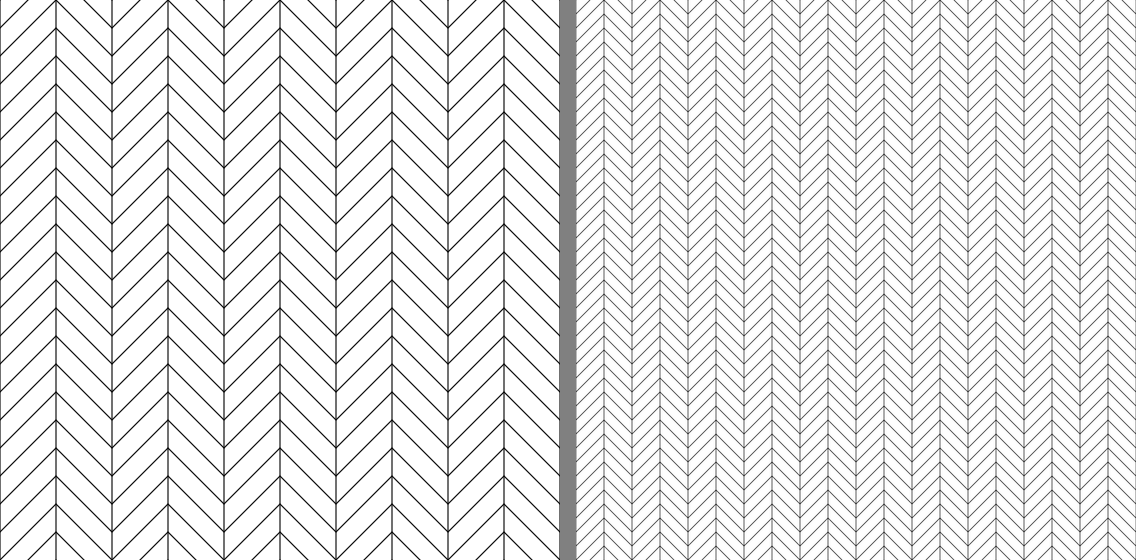
Left, the tile; right, the same tile 2 across and 2 down.
Reproduce this pattern procedurally as a three.js fragment shader.

```glsl
// Chevron parquet: thin black outlines of slanted planks in ten mirrored columns on white.
varying vec2 vUv;

// Signed distance to the nearest multiple of period
float toNearest(float x, float period) {
  return mod(x + 0.5 * period, period) - 0.5 * period;
}

// Part of a pixel covered by an upright line
float uprightLine(float dist, float width, float pixel) {
  vec2 edges = (dist + vec2(0.5, -0.5) * width) / pixel;
  vec2 covered = clamp(edges + 0.5, 0.0, 1.0);
  return covered.x - covered.y;
}

// Part of a pixel covered by a 45 degree line, which crosses it corner to corner
float diagonalLine(float dist, float width, float pixel) {
  vec2 edges = (dist + vec2(0.5, -0.5) * width) / pixel;
  vec2 covered = smoothstep(-0.7071, 0.7071, edges);
  return covered.x - covered.y;
}

void main() {
  float pixel = max(fwidth(vUv.x), 1e-5);
  float lineWidth = 0.002;

  // Column borders
  float border = uprightLine(toNearest(vUv.x, 0.1), lineWidth, pixel);

  // Zigzag joints: rise over one column, fall over the next, stacked 20 high
  float zigzag = abs(toNearest(vUv.x, 0.2));
  float jointDist = toNearest(vUv.y - zigzag, 0.05) * 0.7071;
  float joint = diagonalLine(jointDist, lineWidth, pixel);

  // Black ink over white
  gl_FragColor = vec4(vec3((1.0 - border) * (1.0 - joint)), 1.0);
}
```
